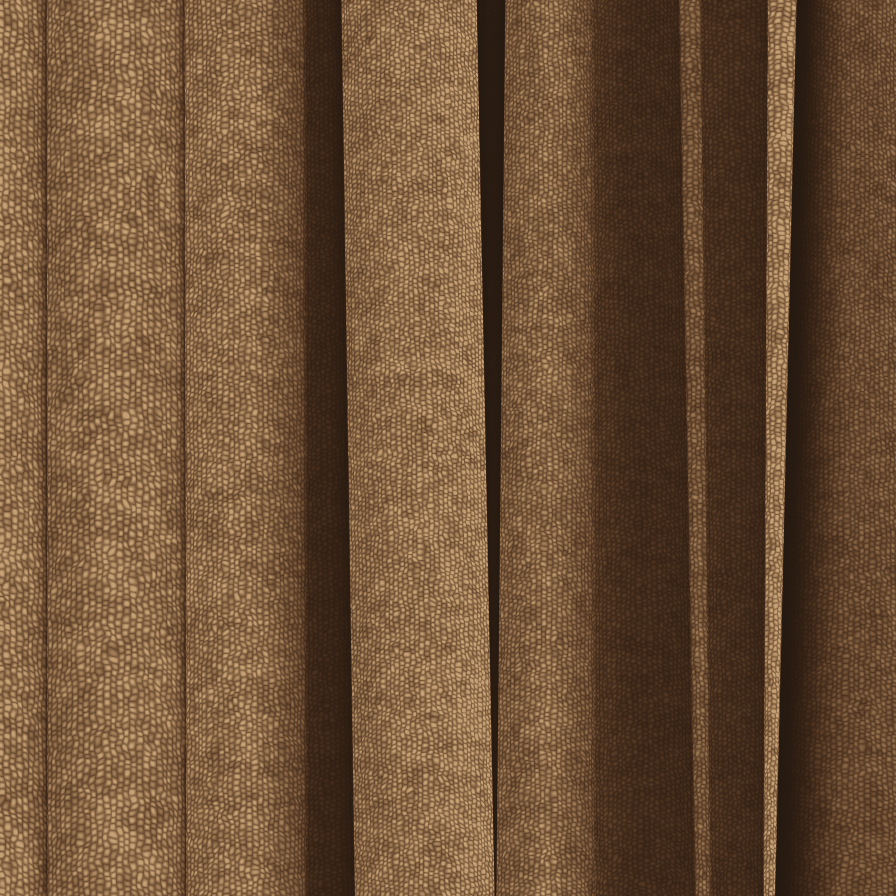
Write a WebGL 1 fragment shader that draws this texture.

```glsl
precision highp float;
uniform vec2 u_resolution;

#define SHADOW_COLOR vec3(0.145, 0.10, 0.065)
#define LIGHT_COLOR vec3(0.69, 0.55, 0.39)
#define TONE_CURVE vec3(1.0, 1.2, 1.35)
#define LIGHT_GAIN 1.17
#define COARSE_KNOTS 130.0
#define FINE_KNOTS 172.0
#define KNOT_RELIEF 0.70
#define KNOT_VARIATION 0.36
#define MOTTLING 0.20
#define ROUNDNESS 0.85
#define CREASE_WIDTH 0.005

struct Cloth {
  float light;
  vec2 knots;  // weave coordinates, one unit per knot
};

float hash(vec2 p) {
  vec3 q = fract(vec3(p.xyx) * 0.1031);
  q += dot(q, q.yzx + 33.33);
  return fract((q.x + q.y) * q.z);
}

float noise(vec2 p) {
  vec2 cell = floor(p);
  vec2 f = fract(p);
  f = f * f * (3.0 - 2.0 * f);
  float low = mix(hash(cell), hash(cell + vec2(1.0, 0.0)), f.x);
  float high = mix(hash(cell + vec2(0.0, 1.0)), hash(cell + 1.0), f.x);
  return mix(low, high, f.y);
}

// Edges hold x at the bottom and top; light holds left, middle, right, crease.
void drapeFold(inout Cloth cloth, vec2 p, vec2 leftEdge, vec2 rightEdge,
               vec4 light, float softness) {
  float left = mix(leftEdge.x, leftEdge.y, p.y);
  float right = mix(rightEdge.x, rightEdge.y, p.y);
  float width = max(right - left, 0.001);
  float t = clamp((p.x - left) / width, 0.0, 1.0);

  float shade = mix(light.x, light.y, smoothstep(0.0, 0.5, t));
  shade = mix(shade, light.z, smoothstep(0.5, 1.0, t));
  shade *= 1.0 - light.w * exp((t - 1.0) * width / CREASE_WIDTH);

  float blur = max(softness, 0.8 / u_resolution.x);
  cloth.light = mix(cloth.light, shade, smoothstep(-blur, blur, p.x - left));

  // Threads crowd together where the fold turns away.
  if (p.x > left) {
    float across = 2.0 * t - 1.0;
    float meanWidth = 0.5 * dot(rightEdge - leftEdge, vec2(1.0));
    float arc = 0.5 * meanWidth * asin(ROUNDNESS * across) / ROUNDNESS;
    float density = mix(COARSE_KNOTS, FINE_KNOTS, smoothstep(0.0, 0.38, leftEdge.x));
    float sag = 0.12 * meanWidth * across * across;
    cloth.knots = density * vec2(arc, p.y + sag) + floor(leftEdge.x * 90.0) * 17.0 + 300.0;
  }
}

// Staggered rounded knots of uneven size and tone, centred near one.
float weave(vec2 q) {
  q += 0.75 * (vec2(noise(q * 0.6), noise(q * 0.6 + 57.0)) - 0.5);
  q.y += 0.5 * mod(floor(q.x), 2.0);
  vec2 f = fract(q) - 0.5;
  float knot = cos(3.14159 * f.x) * cos(3.14159 * f.y);
  float tone = hash(floor(q)) - 0.5;
  return 1.0 + KNOT_RELIEF * (knot - 0.41) + KNOT_VARIATION * tone * (0.4 + knot);
}

void main() {
  vec2 p = gl_FragCoord.xy / u_resolution;
  Cloth cloth = Cloth(0.6, vec2(0.0));

  // Edges shared by neighbouring folds, from left to right
  vec2 e1 = vec2(0.053, 0.052);
  vec2 e2 = vec2(0.208, 0.206);
  vec2 e3 = vec2(0.342, 0.340);
  vec2 e4 = vec2(0.396, 0.381);
  vec2 e5 = vec2(0.552, 0.532);
  vec2 e6 = vec2(0.554, 0.564);
  vec2 e7 = vec2(0.663, 0.661);
  vec2 e8 = vec2(0.776, 0.758);
  vec2 e9 = vec2(0.793, 0.782);
  vec2 e10 = vec2(0.852, 0.857);
  vec2 e11 = vec2(0.865, 0.889);

  // Broad pleats and the deep gap
  drapeFold(cloth, p, vec2(-0.09), e1, vec4(0.65, 0.72, 0.62, 0.8), 0.0);
  drapeFold(cloth, p, e1, e2, vec4(0.54, 0.68, 0.62, 0.8), 0.0);
  drapeFold(cloth, p, e2, e3, vec4(0.60, 0.66, 0.40, 0.3), 0.0);
  drapeFold(cloth, p, e3, e4, vec4(0.15, 0.12, 0.06, 0.5), 0.003);
  drapeFold(cloth, p, e4, e5, vec4(0.56, 0.67, 0.74, 0.0), 0.0);
  drapeFold(cloth, p, e5, e6, vec4(0.0, 0.03, 0.0, 0.0), 0.0);

  // Shaded pleats and narrow lit returns
  drapeFold(cloth, p, e6, e7, vec4(0.48, 0.60, 0.42, 0.1), 0.0);
  drapeFold(cloth, p, e7, e8, vec4(0.24, 0.17, 0.15, 0.2), 0.006);
  drapeFold(cloth, p, e8, e9, vec4(0.40, 0.48, 0.42, 0.0), 0.001);
  drapeFold(cloth, p, e9, e10, vec4(0.21, 0.18, 0.15, 0.3), 0.001);
  drapeFold(cloth, p, e10, e11, vec4(0.64, 0.72, 0.80, 0.0), 0.0);
  drapeFold(cloth, p, e11, vec2(1.04, 1.02), vec4(0.0, 0.40, 0.46, 0.0), 0.0);

  // Uneven yarn in patches and short slubs
  float patches = noise(cloth.knots * vec2(0.3, 0.36)) - 0.5;
  float slubs = noise(cloth.knots * vec2(0.3, 0.95)) - 0.5;
  float surface = weave(cloth.knots) + MOTTLING * (0.7 * patches + slubs);

  float tone = clamp(LIGHT_GAIN * cloth.light * surface, 0.0, 1.15);
  gl_FragColor = vec4(mix(SHADOW_COLOR, LIGHT_COLOR, pow(vec3(tone), TONE_CURVE)), 1.0);
}
```
